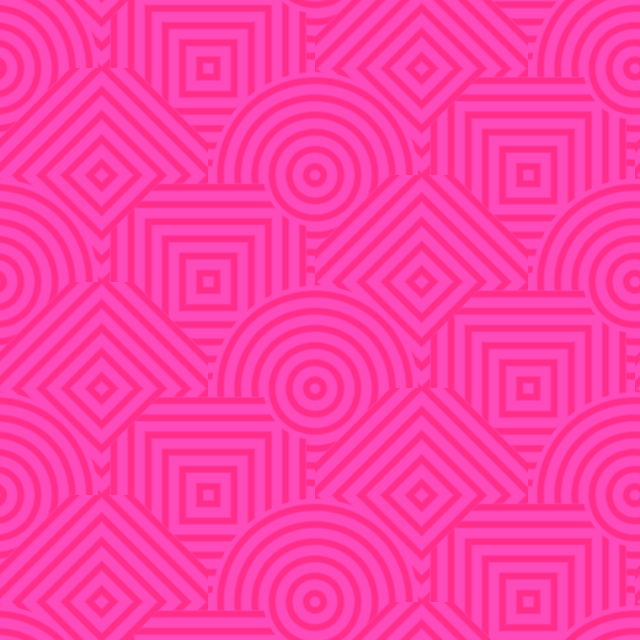
This pattern is drawn by a three.js fragment shader. Its source:

```glsl
varying vec2 vUv;

// Distance from a motif's centre in ring widths, its outer extent, and its raised core.
vec3 motif(vec2 p, float column) {
  vec2 a = abs(p) / 0.161;
  float kind = mod(column + 0.5, 3.0);
  if (kind < 1.0) return vec3(length(a), 6.0, 3.0);               // circle
  if (kind < 2.0) return vec3((a.x + a.y) * 0.7071, 5.72, 2.7);   // diamond
  return vec3(max(a.x, a.y), 5.72, 1.7);                         // square
}

float inside(float d, float edge) {
  return 1.0 - smoothstep(edge - 0.06, edge + 0.06, d);
}

float rings(float d) {
  return 1.0 - smoothstep(0.11, 0.28, abs(fract(d) - 0.5));
}

void main() {
  // Six columns and six staggered rows, counted downwards.
  vec2 p = vec2(vUv.x, 1.0 - vUv.y) * 6.0 + vec2(0.047, -0.642);
  vec2 cell = floor(p);

  // Motifs sit on alternate corners, so each cell meets one above and one below.
  float odd = mod(cell.x + cell.y, 2.0);
  vec2 upperCentre = cell + vec2(odd, 0.0);
  vec2 lowerCentre = cell + vec2(1.0 - odd, 1.0);
  vec3 upper = motif(p - upperCentre, upperCentre.x);
  vec3 lower = motif(p - lowerCentre, lowerCentre.x);

  // The lower motif overlaps the upper one, except for the upper core.
  float upperInk = rings(upper.x);
  float ink = upperInk * inside(upper.x, upper.y);
  ink = mix(ink, rings(lower.x), inside(lower.x, lower.y));
  ink = mix(ink, upperInk, inside(upper.x, upper.z));

  vec3 ground = vec3(1.0, 0.29, 0.725);
  vec3 line = vec3(1.0, 0.18, 0.54);
  gl_FragColor = vec4(mix(ground, line, ink), 1.0);
}
```
